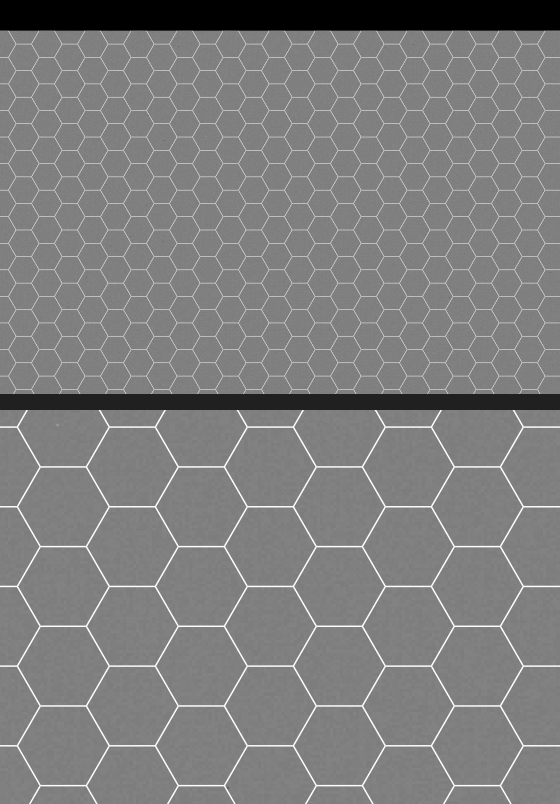
Top: the whole. Bottom: its middle third, enlarged.
This pattern is drawn by a Shadertoy shader. Its source:

```glsl
// Thin white honeycomb outlines on mid grey paper, under a plain black top band.
// The nearest centre of two offset lattices gives the distance to a hexagon edge;
// faint grain and a few scattered specks add wear. Lengths are canvas heights.

const float HEX_HEIGHT   = 0.06741;               // flat side to flat side
const vec2  HEX_ORIGIN   = vec2(0.00194, 0.07815); // middle of a top side, y down
const float LINE_WIDTH   = 0.00123;
const float BAND_HEIGHT  = 0.07778;
const vec3  PAPER_COLOR  = vec3(0.5);
const vec3  LINE_COLOR   = vec3(1.0);
const vec3  BAND_COLOR   = vec3(0.0);
const float GRAIN_ROWS   = 360.0;
const float GRAIN_AMOUNT = 0.024;
const float SPECK_CELL   = 0.08;
const float SPECK_RADIUS = 0.0012;
const float SPECK_CHANCE = 0.2;
const float SPECK_AMOUNT = 0.12;

float hash(vec2 p) {
    return fract(sin(dot(p, vec2(127.1, 311.7))) * 43758.5453);
}

// Distance from p to the nearest side of a flat-topped hexagon grid.
float hexEdgeDistance(vec2 p) {
    vec2 period = HEX_HEIGHT * vec2(sqrt(3.0), 1.0);
    vec2 a = mod(p + 0.5 * period, period) - 0.5 * period;
    vec2 b = mod(p, period) - 0.5 * period;
    vec2 q = abs(dot(a, a) < dot(b, b) ? a : b);
    return 0.5 * HEX_HEIGHT - max(q.y, dot(q, vec2(0.5 * sqrt(3.0), 0.5)));
}

// Share of a pixel covered by a line, so that thin lines fade evenly.
float lineCoverage(float dist, float width, float pixel) {
    float reach = 0.5 * (width + pixel) - dist;
    return clamp(reach / pixel, 0.0, min(1.0, width / pixel));
}

// Sparse dots: mostly dark, some light.
float specks(vec2 p, float pixel) {
    vec2 cell = floor(p / SPECK_CELL);
    vec2 jitter = vec2(hash(cell + 3.1), hash(cell + 17.7));
    vec2 center = (cell + 0.1 + 0.8 * jitter) * SPECK_CELL;
    float dist = length(p - center) - SPECK_RADIUS;
    float dot_ = 1.0 - smoothstep(-0.5 * pixel, 0.5 * pixel, dist);
    float present = step(hash(cell + 41.3), SPECK_CHANCE);
    float tone = hash(cell + 59.9) < 0.7 ? -1.0 : 0.7;
    return dot_ * present * tone * SPECK_AMOUNT;
}

void mainImage(out vec4 fragColor, in vec2 fragCoord) {
    float pixel = 1.0 / iResolution.y;
    vec2 p = vec2(fragCoord.x, iResolution.y - fragCoord.y) * pixel;

    // Paper with grain and specks
    float grain = hash(floor(p * GRAIN_ROWS)) - 0.5;
    vec3 color = PAPER_COLOR + GRAIN_AMOUNT * grain + specks(p, pixel);

    // Honeycomb
    vec2 hexCenter = HEX_ORIGIN + vec2(0.0, 0.5 * HEX_HEIGHT);
    float edge = hexEdgeDistance(p - hexCenter);
    color = mix(color, LINE_COLOR, lineCoverage(edge, LINE_WIDTH, pixel));

    // Top band
    float below = clamp((p.y - BAND_HEIGHT) / pixel + 0.5, 0.0, 1.0);
    color = mix(BAND_COLOR, color, below);

    fragColor = vec4(color, 1.0);
}
```
